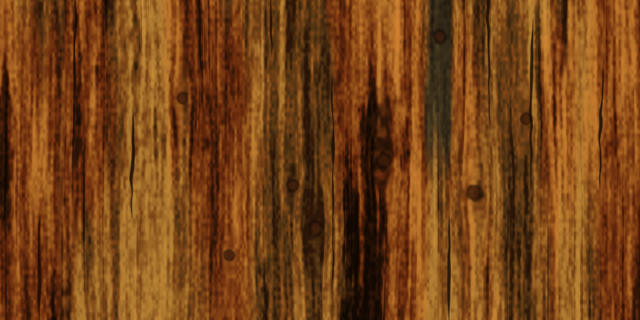
Give the GLSL for this texture, as a Shadertoy shader.

```glsl
// Weathered, stained wood boards with vertical grain, cracks and small knots.
#define KNOTS 8
#define CRACKS 11
#define KNOT_RADIUS 0.016
#define CRACK_WIDTH 0.0038
#define STAIN 2.2
#define SAPWOOD 0.9
#define HAIRLINES 1.1
#define CONTRAST 1.0
#define BIAS 0.2

const vec3 UMBER  = vec3(0.19, 0.09, 0.03);
const vec3 OLIVE  = vec3(0.33, 0.20, 0.07);
const vec3 RUSSET = vec3(0.38, 0.16, 0.05);
const vec3 BROWN  = vec3(0.48, 0.25, 0.08);
const vec3 TAN    = vec3(0.58, 0.35, 0.12);
const vec3 GOLD   = vec3(0.69, 0.46, 0.18);
const vec3 ASH    = vec3(0.23, 0.21, 0.13);
const vec3 KNOT   = vec3(0.25, 0.11, 0.04);

float hash(vec2 p) {
    vec3 q = fract(vec3(p.xyx) * 0.1031);
    q += dot(q, q.yzx + 33.33);
    return fract((q.x + q.y) * q.z);
}

float noise(vec2 p) {
    vec2 i = floor(p), f = fract(p);
    f = f * f * (3.0 - 2.0 * f);
    return mix(mix(hash(i), hash(i + vec2(1, 0)), f.x),
               mix(hash(i + vec2(0, 1)), hash(i + vec2(1, 1)), f.x), f.y);
}

// Noise along one vertical fibre, shifted by its own random amount
float fibre(float column, float y) {
    y += 9.0 * hash(vec2(column, 71.0));
    float i = floor(y), f = fract(y);
    return mix(hash(vec2(column, i)), hash(vec2(column, i + 1.0)), f * f * (3.0 - 2.0 * f));
}

// Neighbouring fibres blended, so that streak ends are staggered
float fibres(vec2 p) {
    float i = floor(p.x), f = fract(p.x);
    return mix(fibre(i, p.y), fibre(i + 1.0, p.y), f * f * (3.0 - 2.0 * f));
}

// Signed versions from -1 to 1, with an offset per layer
float layer(vec2 p, vec2 frequency, float seed) {
    return 2.0 * noise(p * frequency + seed * 17.3) - 1.0;
}

float streaks(vec2 p, vec2 frequency, float seed) {
    return 2.0 * fibres(p * frequency + seed * 17.3) - 1.0;
}

float bell(float x, float center, float width) {
    float d = (x - center) / width;
    return exp(-d * d);
}

// Grain tone in standard deviations, from wide boards down to speckle
float grainTone(vec2 p) {
    float tone = 1.05 * layer(p, vec2(6.0, 1.1), 1.0)
               + 0.95 * streaks(p, vec2(19.0, 1.3), 2.0)
               + 0.95 * streaks(p, vec2(50.0, 1.8), 3.0)
               + 1.00 * streaks(p, vec2(103.0, 3.0), 4.0)
               + 0.65 * streaks(p, vec2(120.0, 16.0), 5.0)
               + 0.62 * layer(p, vec2(125.0, 75.0), 6.0);
    return tone - HAIRLINES * smoothstep(0.5, 0.95, streaks(p, vec2(85.0, 1.5), 9.0));
}

vec3 woodRamp(float tone, float red) {
    vec3 shade = mix(OLIVE, RUSSET, red);
    vec3 c = mix(UMBER, shade, clamp((tone + 1.8) / 1.03, 0.0, 1.0));
    c = mix(c, BROWN, clamp((tone + 0.77) / 0.82, 0.0, 1.0));
    c = mix(c, TAN, clamp((tone - 0.05) / 0.75, 0.0, 1.0));
    c = mix(c, GOLD, clamp((tone - 0.8) / 0.85, 0.0, 1.0));
    c *= 1.0 + 0.1 * clamp(tone - 1.65, 0.0, 1.5);
    return c * mix(0.35, 1.0, smoothstep(-3.6, -1.7, tone));
}

// Darkness of one tapered, nearly straight vertical crack
float crack(vec2 p, float id, float blur) {
    float x = 2.0 * (id + 0.1 + 0.8 * hash(vec2(id, 3.0))) / float(CRACKS);
    float t = (p.y - hash(vec2(id, 8.0))) / mix(0.14, 0.42, hash(vec2(id, 5.0)));
    float wander = 0.006 * layer(vec2(id, p.y), vec2(1.0, 5.0), 7.0)
                 + 0.003 * layer(vec2(id, p.y), vec2(1.0, 24.0), 8.0);
    float width = CRACK_WIDTH * sqrt(max(0.0, 1.0 - t * t))
                * mix(0.2, 1.5, noise(vec2(id * 5.0, p.y * 13.0)));
    float edge = smoothstep(width + blur, width - blur, abs(p.x - x - wander));
    return edge * smoothstep(1.0, 0.75, abs(t));
}

void mainImage(out vec4 fragColor, in vec2 fragCoord) {
    vec2 p = fragCoord / iResolution.y;
    float blur = max(1.0 / iResolution.y, 0.0025);
    vec2 grain = p;
    float core = 0.0, rim = 0.0, smudge = 0.0;

    // Knots bend the grain around themselves
    for (int i = 0; i < KNOTS; i++) {
        float id = float(i), size = hash(vec2(id, 41.0));
        vec2 center = vec2(mix(0.5, 1.7, (id + hash(vec2(id, 21.0))) / float(KNOTS)),
                           mix(0.06, 0.94, hash(vec2(id, 31.0))));
        float r = KNOT_RADIUS * mix(0.9, 1.4, size * size);
        vec2 off = p - center, reach = off / (r * vec2(2.6, 7.0));
        float d = length(off * vec2(1.0, 0.92)) + 0.12 * r * layer(off, vec2(70.0), id);
        grain.x -= 0.5 * off.x * exp(-dot(reach, reach));
        core = max(core, smoothstep(r + 2.0 * blur, r - 2.0 * blur, d));
        rim += bell(d, r, 0.3 * r);
        vec2 cloud = off / (r * vec2(1.8, 3.2));
        smudge += step(0.55, size) * exp(-dot(cloud, cloud));
    }
    grain.x += 0.006 * layer(p, vec2(3.0, 2.2), 11.0) + 0.0015 * layer(p, vec2(9.0, 9.0), 12.0);

    // Pale sapwood bands and narrow, ragged dark stains
    float tone = CONTRAST * grainTone(grain) + BIAS;
    tone += SAPWOOD * (bell(grain.x, 0.47, 0.13) + 0.8 * bell(grain.x, 1.8, 0.11));
    float patches = noise(grain * vec2(12.0, 1.7) + 61.0)
                  + 0.16 * streaks(grain, vec2(60.0, 4.0), 14.0) + 0.1 * layer(grain, vec2(80.0, 30.0), 18.0);
    float edges = bell(p.x, 0.03, 0.05) + bell(grain.x, 0.2, 0.03) + bell(grain.x, 1.64, 0.03);
    tone -= STAIN * smoothstep(0.74, 1.0, patches + 0.25 * edges);
    tone -= 1.4 * smudge * noise(p * vec2(60.0, 35.0));

    // Hue drifts gently between olive and russet
    float red = smoothstep(0.33, 0.67, noise(grain * vec2(11.0, 1.5) + 83.0)
                                     + 0.15 * streaks(grain, vec2(50.0, 3.0), 15.0));
    vec3 color = woodRamp(tone, red);
    color *= mix(vec3(0.98, 1.03, 1.04), vec3(1.03, 0.95, 0.88), red);

    // Charred grey strip hanging from the top edge
    float strip = smoothstep(0.05, 0.03, abs(p.x - 1.375) + 0.012 * streaks(grain, vec2(70.0, 5.0), 16.0));
    strip *= smoothstep(0.4, 0.62, p.y + 0.1 * streaks(grain, vec2(50.0, 3.0), 17.0));
    color = mix(color, ASH * clamp(0.75 + 0.22 * tone, 0.25, 1.3), 0.85 * strip);

    // Knots and cracks lie on top
    color = mix(color, KNOT, 0.75 * core) * (1.0 - 0.35 * min(rim, 1.0));
    float split = 0.0;
    for (int i = 0; i < CRACKS; i++) split = max(split, crack(p, float(i), blur));
    color = mix(color, UMBER * 0.45, 0.85 * split);
    fragColor = vec4(color, 1.0);
}
```
